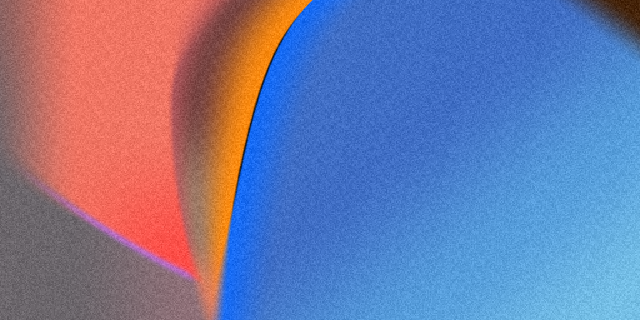
A WebGL 1 fragment shader for this background:

```glsl
precision highp float;
// Soft grainy folds: a large blue dome beside an orange-brown petal, a coral
// sheet and a grey floor. Each boundary is a polynomial curve; gradients fill
// the regions, smoothstep blends them, and hashed grain covers everything.
uniform vec2 u_resolution;

const vec3 GREY = vec3(0.42, 0.40, 0.42);
const vec3 MAUVE = vec3(0.56, 0.44, 0.47);
const vec3 CORAL = vec3(0.94, 0.46, 0.39);
const vec3 RED = vec3(1.0, 0.29, 0.27);
const vec3 LILAC = vec3(0.72, 0.44, 0.86);
const vec3 ROSE = vec3(0.74, 0.35, 0.38);
const vec3 BROWN = vec3(0.47, 0.27, 0.26);
const vec3 TAN = vec3(0.62, 0.48, 0.40);
const vec3 ORANGE = vec3(0.98, 0.54, 0.06);
const vec3 PEACH = vec3(0.97, 0.51, 0.36);
const vec3 VIVID_BLUE = vec3(0.08, 0.42, 0.97);
const vec3 DEEP_BLUE = vec3(0.25, 0.43, 0.77);
const vec3 SKY_BLUE = vec3(0.34, 0.62, 0.86);
const vec3 PALE_BLUE = vec3(0.46, 0.75, 0.90);
const vec3 UMBER = vec3(0.27, 0.14, 0.04);

float hash(vec2 p) {
  return fract(sin(dot(p, vec2(12.9898, 78.233))) * 43758.5453);
}

// Bell-shaped glow around d = 0
float glow(float d, float width) {
  return exp(-d * d / (width * width));
}

// x of the dome's left edge at height y
float domeEdge(float y) {
  return 0.677 + 0.11 * y + 0.1 * y * y + 0.09 * pow(y, 8.0);
}

// x of the fold between coral sheet and petal
float foldEdge(float y) {
  float d = y - 0.67;
  return 0.534 + (d > 0.0 ? 1.1 : 0.28) * d * d;
}

// y of the floor's upper edge
float floorEdge(float x) {
  float t = 0.612 - x;
  return 0.128 + 0.47 * t + 0.28 * t * t;
}

vec3 floorColor(vec2 p) {
  return mix(GREY, MAUVE, smoothstep(0.2, 0.62, p.x));
}

vec3 coralColor(vec2 p) {
  float heat = smoothstep(0.65, 0.1, p.y) * smoothstep(0.1, 0.55, p.x);
  vec3 color = mix(CORAL, RED, heat);
  vec3 shade = mix(GREY, vec3(0.50, 0.37, 0.37), smoothstep(0.55, 1.0, p.y));
  return mix(shade, color, smoothstep(-0.06, 0.26, p.x));
}

// s runs from 0 at the fold to 1 at the dome
vec3 petalColor(float s, float y) {
  vec3 core = mix(TAN, BROWN, smoothstep(0.35, 0.7, y));
  vec3 color = mix(ROSE, core, smoothstep(-0.1, 0.32, s));
  color = mix(color, ORANGE, smoothstep(0.3, 0.95, s));
  return mix(color, PEACH, smoothstep(0.28, 0.03, y) * (1.0 - 0.35 * s));
}

vec3 domeColor(vec2 p, float inside) {
  float slope = dot(p, vec2(0.6, -0.7));
  vec3 color = mix(DEEP_BLUE, SKY_BLUE, smoothstep(0.34, 0.8, slope));
  color = mix(color, PALE_BLUE, smoothstep(0.75, 1.15, slope));
  return mix(color, VIVID_BLUE, smoothstep(0.17, 0.0, inside));
}

void main() {
  vec2 p = gl_FragCoord.xy / u_resolution * vec2(2.0, 1.0);
  float inside = p.x - domeEdge(p.y);
  float fold = p.x - foldEdge(p.y);
  float rise = p.y - floorEdge(p.x);

  // Coral sheet above the floor, with a lilac rim
  float haze = mix(0.07, 0.012, smoothstep(0.0, 0.4, p.x));
  vec3 color = mix(floorColor(p), coralColor(p), smoothstep(-haze, haze, rise));
  float rim = smoothstep(0.02, 0.35, p.x) * (1.0 - smoothstep(0.57, 0.63, p.x));
  color = mix(color, LILAC, 0.8 * rim * glow(rise, 0.014));

  // Petal, softer towards its top and foot
  float blur = 0.012 + 0.07 * smoothstep(0.75, 1.0, p.y)
             + 0.025 * smoothstep(0.25, 0.0, p.y);
  float s = fold / max(domeEdge(p.y) - foldEdge(p.y), 0.02);
  color = mix(color, petalColor(s, p.y), smoothstep(-blur, blur, fold));

  // Dome with a crisp dark seam that dissolves downwards
  float soft = mix(0.028, 0.003, smoothstep(0.0, 0.4, p.y));
  color = mix(color, domeColor(p, inside), smoothstep(-soft, soft, inside));
  float seam = smoothstep(0.25, 0.5, p.y) * (1.0 - smoothstep(0.85, 1.0, p.y));
  color *= 1.0 - 0.75 * seam * glow(inside, 0.0035);

  // Umber shadow beyond the dome's far shoulder
  float shoulder = dot(p - vec2(1.83, 1.0), vec2(0.6, 0.8));
  color = mix(color, UMBER, smoothstep(-0.07, 0.06, shoulder));

  // Grain on a grid tied to the canvas
  float grain = hash(floor(p * 256.0)) + hash(floor(p * 256.0) + 71.0) - 1.0;
  gl_FragColor = vec4(color + 0.07 * grain, 1.0);
}
```
